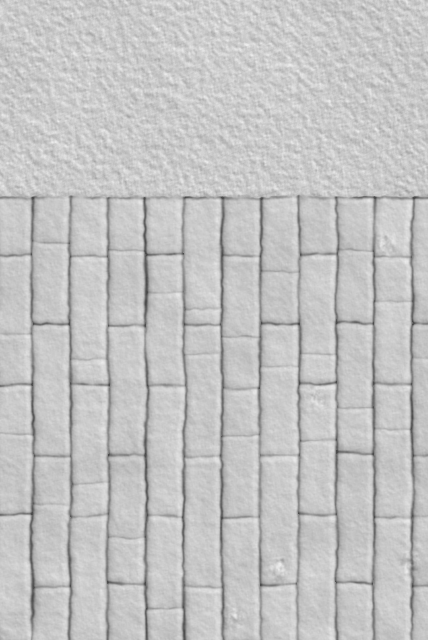
This texture is drawn by a Shadertoy shader. Its source:

```glsl
// White painted wall: rough plaster above upright bricks, lit from the upper right.

const float PITCH = 0.0594;         // spacing of the upright joints
const float FIRST_JOINT = 0.0508;   // x of the leftmost joint
const float BRICK_LENGTH = 0.203;
const float PLASTER_EDGE = 0.693;
const vec2 TO_LIGHT = vec2(0.6, 0.8);

// Heights of the two shallow cracks in each column.
const vec2 CRACKS[12] = vec2[12](
    vec2(.323, .479), vec2(.622, .212), vec2(.440, .245), vec2(.609, .160),
    vec2(.544, .050), vec2(.447, .518), vec2(.473, .320), vec2(.427, .577),
    vec2(.447, .310), vec2(.609, .362), vec2(.531, .329), vec2(.440, .193));

// Centres of the larger chips in the paint.
const vec2 CHIPS[5] = vec2[5](vec2(.495, .380), vec2(.436, .112),
    vec2(.602, .616), vec2(.365, .034), vec2(.640, .120));

float hash(vec2 p) {
    vec3 q = fract(p.xyx * 0.1031);
    q += dot(q, q.yzx + 33.33);
    return fract((q.x + q.y) * q.z);
}

float noise(vec2 p) {
    vec2 cell = floor(p), f = fract(p);
    f = f * f * (3.0 - 2.0 * f);
    return mix(mix(hash(cell), hash(cell + vec2(1, 0)), f.x),
               mix(hash(cell + vec2(0, 1)), hash(cell + vec2(1, 1)), f.x), f.y);
}

float fbm(vec2 p) {
    float sum = 0.0, amplitude = 0.5;
    for (int i = 0; i < 3; i++) {
        sum += amplitude * noise(p);
        p = mat2(1.6, 1.2, -1.2, 1.6) * p + 17.3;
        amplitude *= 0.5;
    }
    return sum;
}

// Light gained or lost on a noisy relief.
float emboss(vec2 p, float frequency, float reach) {
    return fbm(p * frequency) - fbm((p + TO_LIGHT * reach) * frequency);
}

float bell(float d, float width) {
    return exp(-d * d / (width * width));
}

// Cross-section of a joint: bright mortar, a dark crease, then a soft shoulder.
float seam(float d, float width, float depth) {
    float mortar = smoothstep(-5.5 * width, -3.0 * width, d)
                 * (1.0 - smoothstep(-2.0 * width, 0.0, d));
    float shoulder = bell(d - 1.2 * width, 2.2 * width);
    return 0.045 * mortar - depth * (0.78 * bell(d, width) + 0.2 * shoulder);
}

// Main joint and shallow cracks across one column of bricks.
float crossJoints(vec2 p, float column) {
    float start = 0.195 + 0.094 * mod(column, 2.0);
    float row = round((p.y - start) / BRICK_LENGTH);
    float chance = hash(vec2(column + 3.0, row + 11.0));
    float d = p.y - start - row * BRICK_LENGTH - 0.008 * (chance - 0.5);
    float wear = 0.45 + 0.85 * noise(p * vec2(70.0, 30.0) + column * 7.0);
    float tone = seam(d, 0.0023, (0.17 + 0.17 * chance) * wear);
    vec2 cracks = CRACKS[int(clamp(column, 0.0, 11.0))];
    for (int i = 0; i < 2; i++) {
        float depth = 0.07 + 0.13 * hash(vec2(column, float(i) + 40.0));
        tone += 0.8 * seam(p.y - cracks[i], 0.0019, depth * wear);
    }
    return tone;
}

float uprightJoints(float x, float y) {
    float id = round((x - FIRST_JOINT) / PITCH);
    float d = x - FIRST_JOINT - id * PITCH;
    float wear = 0.55 + 0.75 * noise(vec2(id * 9.7, y * 17.0));
    float depth = (0.28 + 0.14 * hash(vec2(id + 5.0, 2.0))) * wear;
    return seam(d, 0.0021 + 0.0009 * noise(vec2(id * 5.3, y * 28.0)), depth);
}

float chipTone(vec2 p) {
    float mask = 0.0;
    for (int i = 0; i < 5; i++) {
        vec2 offset = (p - CHIPS[i]) * vec2(1.0, 0.8);
        mask += bell(length(offset), 0.014);
    }
    return mask * 0.75 * emboss(p, 75.0, 0.006);
}

float brickTone(vec2 p) {
    vec2 drift = vec2(noise(p * 13.0), noise(p * 24.0 + 50.0)) - 0.5;
    vec2 jitter = vec2(noise(p * 95.0 + 9.0), noise(p * 95.0 + 70.0)) - 0.5;
    vec2 q = p + 0.0055 * drift + 0.0025 * jitter;
    float column = ceil((q.x - FIRST_JOINT) / PITCH);
    float patchTone = 0.025 * (hash(vec2(column, 21.0)) - 0.5);
    float tone = 0.79 + patchTone + 0.05 * (noise(p * 18.0) - 0.5);
    tone += 0.13 * emboss(p, 130.0, 0.0028) + 0.13 * emboss(p, 42.0, 0.006);
    return tone + crossJoints(q, column) + uprightJoints(q.x, q.y) + chipTone(p);
}

float plasterTone(vec2 p) {
    float tone = 0.79 + 0.035 * (noise(p * 9.0) - 0.5);
    return tone + 0.30 * emboss(p, 125.0, 0.0038) + 0.09 * emboss(p, 45.0, 0.007);
}

void mainImage(out vec4 fragColor, in vec2 fragCoord) {
    vec2 p = fragCoord / iResolution.y;
    float pixel = 1.0 / iResolution.y;

    // Ragged lower lip of the plaster and the shadow beneath it.
    float edge = p.y - PLASTER_EDGE - 0.008 * (fbm(p * vec2(65.0, 30.0)) - 0.45);
    float lipShadow = bell(edge + 0.002, 0.0028) * (0.04 + 0.25 * noise(p * 48.0));
    float plaster = smoothstep(-pixel, pixel, edge);
    float tone = mix(brickTone(p) - lipShadow, plasterTone(p), plaster);
    tone -= plaster * 0.10 * bell(edge, 0.004) * noise(p * 60.0);

    // Fine paint grain and a gentle fall-off toward the floor.
    tone += 0.025 * (noise(p * 330.0) - 0.5) - 0.015 * (1.0 - p.y);
    fragColor = vec4(vec3(clamp(tone, 0.3, 0.92)), 1.0);
}
```
